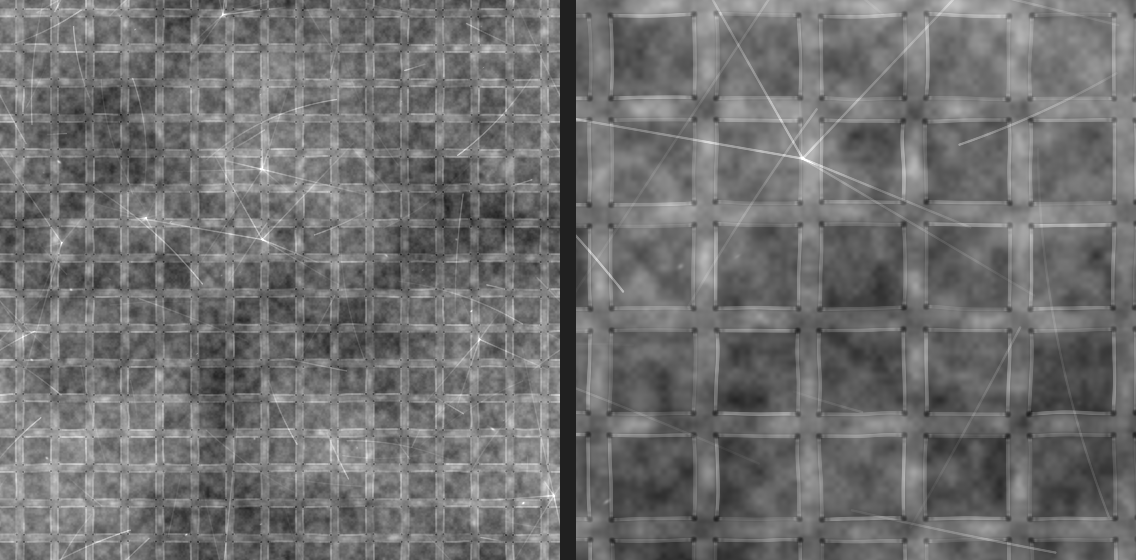
Left: the whole. Right: its middle third, enlarged.
Give the GLSL for this texture, as a Shadertoy shader.

```glsl
// Worn grey mesh: a 16 by 16 lattice of pale bands with thin bright borders,
// dark tiles between them, then cloudy stains, fine grain, scratches and specks.
// All noise and scatter wraps, so the canvas tiles with itself.

#define REPEATS 16.0
#define LATTICE_SHIFT vec2(0.5625, 0.625)
#define HALF_BAND 0.095
#define BORDER_WIDTH 0.012
#define TILE_TONE 0.395
#define BAND_TONE 0.09
#define BORDER_TONE 0.17
#define CLOUD_AMOUNT 0.56
#define GRAIN_AMOUNT 0.34
#define SCRATCHES 110
#define SPECKS 40
#define HUBS 7

float hash(vec2 p) {
    vec3 q = fract(vec3(p.xyx) * 0.1031);
    q += dot(q, q.yzx + 33.33);
    return fract((q.x + q.y) * q.z);
}

vec2 hash2(float n, float seed) {
    return vec2(hash(vec2(n, seed)), hash(vec2(n, seed + 17.0)));
}

// Value noise that repeats after the given number of cells
float noise(vec2 p, vec2 period, float seed) {
    vec2 i = floor(p), f = fract(p);
    f = f * f * (3.0 - 2.0 * f);
    vec2 a = mod(i, period) + seed, b = mod(i + 1.0, period) + seed;
    return mix(mix(hash(a), hash(vec2(b.x, a.y)), f.x),
               mix(hash(vec2(a.x, b.y)), hash(b), f.x), f.y);
}

// Layered noise centred on zero
float fbm(vec2 uv, vec2 cells, int octaves, float seed) {
    float sum = 0.0, weight = 0.5, total = 0.0;
    for (int i = 0; i < octaves; i++) {
        sum += weight * (noise(uv * cells, cells, seed) - 0.5);
        total += weight;
        weight *= 0.6;
        cells *= 2.0;
        seed += 31.0;
    }
    return sum / total;
}

// One band of the lattice: x is the body mask, y the extra light on it
vec2 band(float across, float along, vec2 id, float pixel) {
    float d = abs(across), t = fract(along);
    float fromCrossing = min(t, 1.0 - t);
    float body = 1.0 - smoothstep(HALF_BAND - 0.03, HALF_BAND + 0.02, d);

    // Borders stop short of each crossing and end in a bright dot
    float border = 1.0 - smoothstep(BORDER_WIDTH, BORDER_WIDTH + pixel, abs(d - HALF_BAND - 0.01));
    float wear = 0.35 + 0.9 * hash(id + step(0.0, across) * 53.0);
    float dot_ = exp(-pow((fromCrossing - 0.14) / 0.022, 2.0));
    float light = BORDER_TONE * border * (wear * smoothstep(0.14, 0.2, fromCrossing) + 0.8 * dot_);

    // Pale blotch near the middle of each span
    float middle = 0.3 + 0.4 * hash(id + 7.0);
    float blotch = exp(-pow(across / 0.07, 2.0) - pow((t - middle) / 0.17, 2.0));
    return vec2(body, light + 0.17 * blotch * hash(id + 91.0));
}

float lattice(vec2 uv, float pixel) {
    vec2 cell = uv * REPEATS - LATTICE_SHIFT;
    cell += 0.05 * vec2(fbm(uv, vec2(24.0), 2, 5.0), fbm(uv, vec2(24.0), 2, 77.0));
    vec2 q = fract(cell + 0.5) - 0.5;
    vec2 line = mod(floor(cell + 0.5), REPEATS), tile = mod(floor(cell), REPEATS);
    vec2 upright = band(q.x, cell.y, vec2(line.x, tile.y), pixel);
    vec2 level = band(q.y, cell.x, vec2(tile.x, line.y) + 130.0, pixel);

    float body = max(upright.x, level.x), crossing = upright.x * level.x;
    float tone = TILE_TONE + 0.05 * (hash(tile + 211.0) - 0.5) * (1.0 - body);
    tone += BAND_TONE * body - 0.035 * crossing + upright.y + level.y;

    // Small dark nicks at the tile corners
    float corner = length(abs(q) - HALF_BAND - 0.01);
    return tone - 0.13 * (1.0 - smoothstep(0.015, 0.045, corner));
}

vec2 wrapped(vec2 d) { return fract(d + 0.5) - 0.5; }

// Fine scratches; two in five radiate from shared hubs
float scratches(vec2 uv, float pixel) {
    float light = 0.0;
    for (int i = 0; i < SCRATCHES; i++) {
        float n = float(i);
        bool radial = i % 5 < 2;
        vec2 start = radial ? hash2(float(i % HUBS), 401.0) : hash2(n, 301.0);
        vec2 shape = hash2(n, 501.0), look = hash2(n, 601.0);
        float angle = 6.2832 * shape.x, reach = 0.03 + 0.25 * shape.y * shape.y;
        vec2 dir = vec2(cos(angle), sin(angle)), d = wrapped(uv - start);
        float t = clamp(dot(d, dir), 0.0, reach);
        float bend = radial ? 0.0 : (look.x - 0.5) * 2.5 * t * (reach - t);
        float away = length(d - dir * t - vec2(-dir.y, dir.x) * bend);
        float stroke = 1.0 - smoothstep(0.0004, 0.0004 + pixel, away);
        light += stroke * (0.05 + 0.2 * look.y * look.y) * (1.0 - 0.75 * t / reach);
    }
    return light;
}

// Bright flecks, and a soft glow around each hub
float specks(vec2 uv) {
    float light = 0.0;
    for (int i = 0; i < SPECKS; i++) {
        vec2 d = wrapped(uv - hash2(float(i), 701.0)), look = hash2(float(i), 801.0);
        d.x += d.y * (look.x - 0.5) * 2.0;
        light += 0.4 * look.y * exp(-dot(d, d) / pow(0.0013 + 0.0022 * look.x * look.y, 2.0));
    }
    for (int i = 0; i < HUBS; i++) {
        float d = length(wrapped(uv - hash2(float(i), 401.0)));
        light += 0.18 * exp(-d / 0.008) + 0.07 * exp(-d * d / 0.0025);
    }
    return light;
}

void mainImage(out vec4 fragColor, in vec2 fragCoord) {
    vec2 uv = fragCoord / iResolution.xy;
    float pixel = 1.0 / iResolution.y;
    float tone = lattice(uv, pixel * REPEATS);
    tone += CLOUD_AMOUNT * fbm(uv, vec2(5.0), 5, 11.0);
    tone += GRAIN_AMOUNT * fbm(uv, vec2(70.0), 3, 43.0);
    tone += scratches(uv, pixel) + specks(uv);
    fragColor = vec4(vec3(clamp(tone, 0.0, 1.0)), 1.0);
}
```
